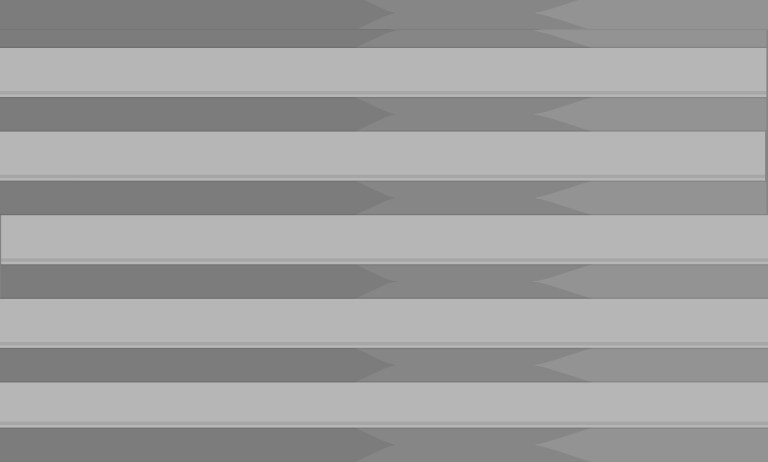
Reproduce this pattern procedurally as a Shadertoy shader.

```glsl
// Stacked pale grey bars separated by dark bands with facing arrow-shaped tone changes.

const int ROWS = 5;
const float PERIOD = 0.181;
const float FIRST_TOP = 0.1039;
const float BAR_HEIGHT = 0.106;
const float BAND_HEIGHT = 0.075;
const float LINE_WIDTH = 0.0028;

const vec3 PALE = vec3(0.712);
const vec3 GROOVE = vec3(0.65);
const vec3 DARK = vec3(0.487);
const vec3 MIDDLE = vec3(0.525);
const vec3 RIGHT = vec3(0.575);

// Antialiased coverage of the interval from a to b.
float span(float x, float a, float b, float aa) {
    return clamp((x - a) / aa + 0.5, 0.0, 1.0)
         * clamp((b - x) / aa + 0.5, 0.0, 1.0);
}

// Coverage to the right of an edge whose tip lies on the band axis.
float arrowEdge(float x, float tip, float reach, float slope, vec2 px) {
    float aa = px.x + abs(slope) * px.y;
    return clamp((x - tip - reach) / aa + 0.5, 0.0, 1.0);
}

// Three tones of a band, split by two arrows pointing at each other.
vec3 bandColor(vec2 uv, float centre, vec2 px) {
    float halfHeight = 0.5 * BAND_HEIGHT;
    float s = abs(uv.y - centre) / halfHeight;
    float needle = 0.007 * exp(-14.0 * s);
    float leftReach = needle - 0.048 * s;
    float rightReach = 0.070 * s - needle;
    vec3 col = mix(DARK, MIDDLE, arrowEdge(uv.x, 0.510, leftReach, 0.048 / halfHeight, px));
    return mix(col, RIGHT, arrowEdge(uv.x, 0.701, rightReach, 0.070 / halfHeight, px));
}

// Darkens a thin horizontal rule that starts at the given height.
vec3 ruleLine(vec3 col, float y, float start, float strength, float aa) {
    return col * (1.0 - strength * span(y, start, start + LINE_WIDTH, aa));
}

// Pale bar with a darker groove near its lower edge.
vec3 barColor(float y, float bottom, float aa) {
    float groove = span(y, bottom - 0.0128, bottom - 0.0055, aa);
    return mix(PALE, GROOVE, groove);
}

void mainImage(out vec4 fragColor, in vec2 fragCoord) {
    vec2 px = 1.0 / iResolution.xy;
    vec2 uv = fragCoord * px;
    uv.y = 1.0 - uv.y;

    // Two overlapping bands fill the top.
    float seam = 0.0625;
    vec3 col = bandColor(uv, 0.028, px);
    col = mix(col, bandColor(uv, 0.0665, px), span(uv.y, seam, 1.0, px.y));
    col = ruleLine(col, uv.y, seam, 0.05, px.y);

    for (int i = 0; i < ROWS; i++) {
        float top = FIRST_TOP + float(i) * PERIOD;
        float barHeight = BAR_HEIGHT - (i == ROWS - 1 ? 0.0085 : 0.0);
        float bottom = top + barHeight;
        float bandEnd = bottom + BAND_HEIGHT;

        // Dark band below the bar, with a rule along its upper edge.
        vec3 band = bandColor(uv, 0.5 * (bottom + bandEnd), px);
        band = ruleLine(band, uv.y, bottom, 0.08, px.y);
        col = mix(col, band, span(uv.y, bottom, bandEnd + px.y, px.y));
        col = ruleLine(col, uv.y, top - LINE_WIDTH, 0.10, px.y);

        // Individual bars stop slightly short of the canvas sides.
        float barLeft = i == 2 ? 0.0015 : -1.0;
        float barRight = i == 0 ? 0.9987 : (i == 1 ? 0.9962 : 2.0);
        float bar = span(uv.x, barLeft, barRight, px.x)
                  * span(uv.y, top, bottom, px.y);
        col = mix(col, barColor(uv.y, bottom, px.y), bar);
    }

    // Narrow shaded margins beside the offset rows.
    float margin = span(uv.x, 0.9978, 2.0, px.x) * span(uv.y, 0.065, 0.465, px.y)
                 + span(uv.x, -1.0, 0.0013, px.x) * span(uv.y, 0.466, 0.645, px.y);
    col = mix(col, vec3(0.51), 0.8 * margin);

    fragColor = vec4(col, 1.0);
}
```
